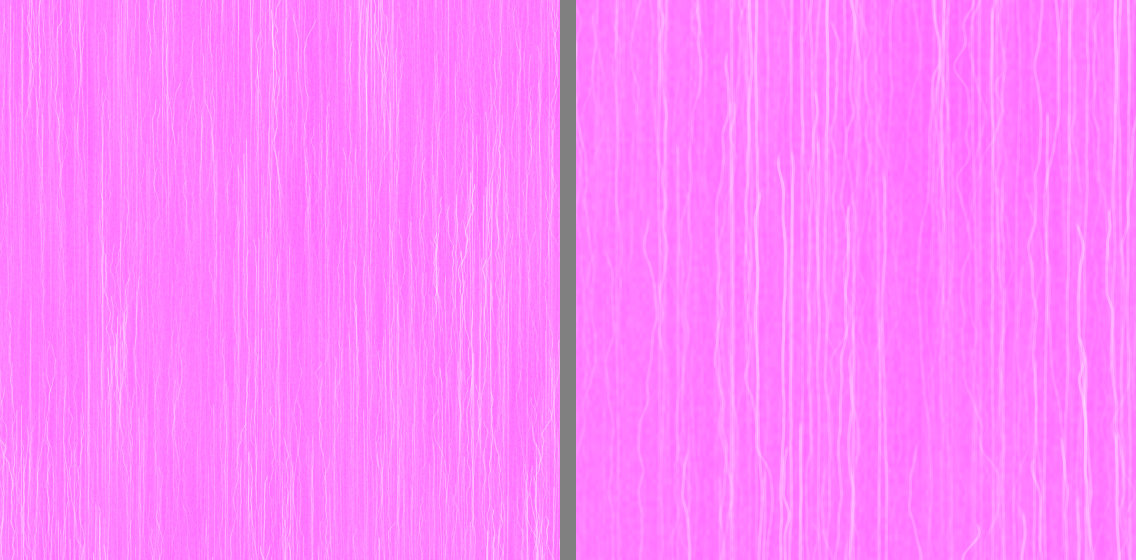
Left: the whole. Right: its middle third, enlarged.
This texture is drawn by a Shadertoy shader. Its source:

```glsl
float hash(vec2 p) {
    vec3 q = fract(vec3(p.xyx) * 0.1031);
    q += dot(q, q.yzx + 33.33);
    return fract((q.x + q.y) * q.z);
}

float noise(vec2 p) {
    vec2 cell = floor(p), f = fract(p);
    f = f * f * (3.0 - 2.0 * f);
    float low = mix(hash(cell), hash(cell + vec2(1, 0)), f.x);
    float high = mix(hash(cell + vec2(0, 1)), hash(cell + vec2(1, 1)), f.x);
    return mix(low, high, f.y);
}

// Smooth one-dimensional wander around zero
float wander(float y, float seed) {
    float cell = floor(y), f = fract(y);
    f = f * f * (3.0 - 2.0 * f);
    return mix(hash(vec2(cell, seed)), hash(vec2(cell + 1.0, seed)), f) - 0.5;
}

// One sheet of thin hanging fibres, bright at the top and fading downward
float fibres(vec2 uv, float layer, float pixel) {
    const float columns = 42.0;
    float x = uv.x * columns + hash(vec2(layer, 7.0));
    float light = 0.0;
    for (int i = -1; i <= 1; i++) {
        float column = floor(x) + float(i);
        float seed = column + layer * 61.0 + 100.0;

        // Random stretch of the column
        float along = uv.y / 0.75 + hash(vec2(seed, 3.0));
        float strand = floor(along);
        float span = mix(0.3, 0.95, hash(vec2(seed, strand + 20.0)));
        float t = (1.0 - fract(along)) / span;

        // Crooked path, with more bend near the tip
        float bend = hash(vec2(seed, strand + 40.0));
        float path = 1.0 * wander(uv.y * 8.0 + 50.0, seed + 0.3)
                   + 0.40 * wander(uv.y * 27.0 + 90.0, seed + 0.6)
                   + 0.20 * wander(uv.y * 75.0 + 20.0, seed + 0.8);
        path *= 0.06 + 1.1 * bend * bend;
        path += 0.5 * bend * exp(-t * 18.0) * wander(uv.y * 60.0 + 70.0, seed);
        float centre = column + hash(vec2(seed, strand + 60.0)) + path;

        float away = abs(x - centre) / columns;
        float cover = clamp((0.0009 - away) / pixel + 0.5, 0.0, 1.0);
        float fade = smoothstep(0.0, 0.015, t) * pow(max(1.0 - t, 0.0), 0.6);
        float strength = 0.008 + 0.20 * pow(hash(vec2(seed, strand + 80.0)), 2.6);
        light += cover * fade * strength;
    }
    return light;
}

void mainImage(out vec4 fragColor, in vec2 fragCoord) {
    vec2 uv = fragCoord / iResolution.y;
    float pixel = 1.0 / iResolution.y;

    // Soft blotches, vertical streaks and fine grain
    float green = 0.475;
    green += 0.045 * (noise(uv * vec2(14.0, 3.5) + 5.0) - 0.5);
    green += 0.030 * (noise(uv * vec2(75.0, 3.0) + 30.0) - 0.5);
    green += 0.050 * (noise(uv * vec2(420.0, 12.0) + 70.0) - 0.5);
    green += 0.055 * (noise(uv * vec2(500.0, 300.0)) - 0.5);

    // Overlapping fibres, gathered into loose clumps
    float light = 0.0;
    for (int layer = 0; layer < 26; layer++) {
        light += fibres(uv, float(layer), pixel);
    }
    green += light * (0.5 + noise(uv * vec2(15.0, 2.0) + 12.0));

    // Dense overlaps level off
    green -= 0.5 * max(green - 0.68, 0.0);
    fragColor = vec4(1.0, clamp(green, 0.0, 0.88), 1.0, 1.0);
}
```
